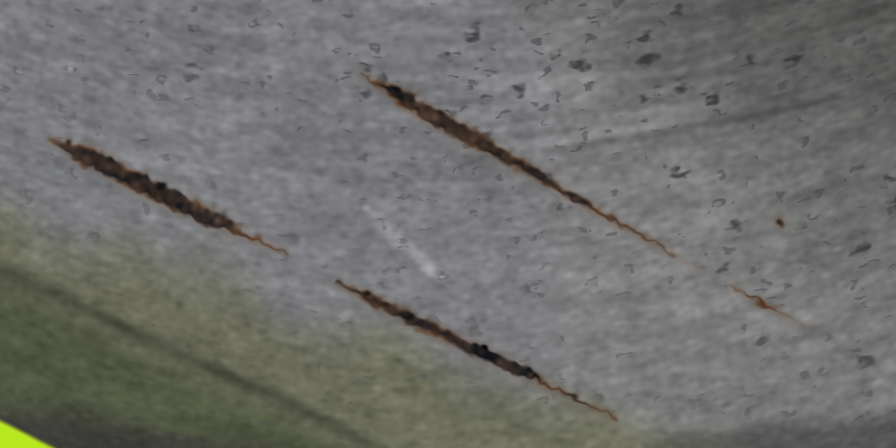
A WebGL 1 fragment shader for this texture:

```glsl
precision highp float;
// Weathered concrete: grey brushed ground, mossy lower left, rusty cracks.
// Cellular noise gives the pits and, as a sum of random blobs, the mottling;
// cracks are tapered segment distances bent by that same noise.
uniform vec2 u_resolution;

vec2 hash2(vec2 c) {
  vec2 k = vec2(dot(c, vec2(127.1, 311.7)), dot(c, vec2(269.5, 183.3)));
  return fract(sin(k) * 43758.55);
}

// x: distance to nearest point, y: its random id, z: smooth noise around zero
vec3 cells(vec2 p) {
  vec2 cell = floor(p), f = fract(p);
  vec3 res = vec3(2.0, 0.0, 0.0);
  for (int j = -1; j <= 1; j++) {
    for (int i = -1; i <= 1; i++) {
      vec2 g = vec2(float(i), float(j));
      vec2 r = hash2(cell + g);
      float d = length(g + r - f);
      float id = hash2(cell + g + 57.0).x;
      if (d < res.x) res.xy = vec2(d, id);
      res.z += (id - 0.5) * (1.0 - smoothstep(0.0, 1.0, d));
    }
  }
  return res;
}

float below(float edge, float soft, float v) {
  return 1.0 - smoothstep(edge - soft, edge + soft, v);
}

// Distance to a segment of half width w that thins out after the share "full"
float crack(vec2 p, vec2 a, vec2 b, float w, float full) {
  vec2 s = b - a;
  float t = clamp(dot(p - a, s) / dot(s, s), 0.0, 1.0);
  float swell = smoothstep(0.0, 0.15, t) * (1.0 - smoothstep(full, 1.0, t));
  return length(p - a - s * t) - w * swell;
}

// Scattered soft chips; density is the share of cells that hold one
float pits(vec2 p, float size, float density) {
  vec3 c = cells(p);
  float chosen = smoothstep(1.0 - density, 1.03 - density, c.y);
  float radius = size * (0.3 + 0.7 * fract(c.y * 37.0));
  return chosen * below(radius, 0.13, c.x);
}

void main() {
  vec2 p = gl_FragCoord.xy / u_resolution.y;
  vec2 q = vec2(p.x, p.y + 0.25 * p.x - 0.14 * p.x * p.x);  // brushing direction

  float cloud = cells(p * 3.5).z + 0.5 * cells(p * 9.0 + 4.0).z;
  float mottle = cells(q * vec2(13.0, 30.0)).z;
  float streak = cells(q * vec2(5.0, 48.0) + 9.0).z;
  float grain = cells(q * vec2(45.0, 90.0)).z;
  float fine = cells(p * 70.0 + 3.0).z;

  // Grey ground, warmer to the right and darker in the upper corner
  vec3 col = vec3(0.476, 0.479, 0.49);
  col = mix(col, vec3(0.475, 0.47, 0.46), smoothstep(0.9, 1.7, p.x) * 0.6);
  float corner = smoothstep(1.15, 1.75, 0.5 * p.x + 0.75 * p.y + 0.12 * cloud);
  col = mix(col, vec3(0.31, 0.31, 0.305), corner * 0.85);
  col *= 1.0 - 0.3 * below(0.03, 0.035, p.y - 0.1 * (p.x - 1.5) + 0.03 * cloud);

  // Moss, with a deeper tone under a soft furrow
  float moss = smoothstep(-0.02, 0.17, 0.6 - 0.36 * p.x - p.y + 0.16 * cloud);
  col = mix(col, vec3(0.415, 0.42, 0.345), moss);
  float furrow = p.y - 0.4 + 0.47 * p.x + 0.02 * cloud;
  col = mix(col, vec3(0.3, 0.325, 0.24), below(-0.03, 0.07, furrow) * 0.9);
  float trench = exp(-pow(furrow / 0.018, 2.0)) * below(0.85, 0.15, p.x);
  col *= 1.0 - trench * (0.24 + 0.3 * mottle);
  float foot = p.y - 0.1 + 0.2 * p.x + 0.05 * cloud;
  col = mix(col, vec3(0.24, 0.24, 0.225), below(0.0, 0.05, foot) * below(0.7, 0.2, p.x));

  // Pale scrape and faint dark groove
  vec2 bump = vec2(fine, grain);
  vec2 bent = p + 0.02 * vec2(mottle, cloud);
  float scrape = crack(bent, vec2(0.82, 0.53), vec2(1.04, 0.34), 0.008, 0.7);
  col += 0.09 * below(0.006, 0.012, scrape) * (0.7 + 1.5 * mottle);
  col += 0.03 * below(0.04, 0.07, length((p - vec2(0.75, 0.27)) * vec2(0.5, 1.0)));
  float groove = crack(bent, vec2(1.22, 0.66), vec2(1.88, 0.78), 0.004, 0.7);
  col *= 1.0 - 0.17 * below(0.004, 0.01, groove);

  // Brushed grain and chips, strongest at the top and right
  float rough = smoothstep(0.4, 1.25, 0.35 * p.x + 0.75 * p.y);
  col *= 1.0 + 0.06 * cloud + 0.11 * mottle + 0.15 * grain + 0.11 * fine;
  col *= 1.0 + streak * (0.06 + 0.15 * rough);
  vec2 ragged = q + 0.025 * bump + 0.01 * mottle;
  float chips = pits(ragged * vec2(11.0, 17.0), 0.2, 0.03 + 0.17 * rough);
  float specks = pits(ragged * vec2(26.0, 46.0) + 7.0, 0.3, 0.1 + 0.16 * rough);
  col = mix(col, vec3(0.2, 0.19, 0.2), chips * (0.25 + 0.6 * rough));
  col = mix(col, vec3(0.29, 0.29, 0.31), specks * (0.3 + 0.35 * rough));

  // Cracks: patchy rust around a dark, ragged core that breaks up at the tail
  vec2 w = p + 0.012 * vec2(mottle, fine) + 0.008 * vec2(grain, cloud);
  float d = crack(w, vec2(0.11, 0.69), vec2(0.64, 0.435), 0.019, 0.55);
  d = min(d, crack(w, vec2(0.81, 0.83), vec2(1.505, 0.435), 0.017, 0.2));
  d = min(d, crack(w, vec2(0.75, 0.37), vec2(1.38, 0.065), 0.01, 0.4));
  float patches = cells(p * 19.0).z;
  float trail = crack(w, vec2(1.505, 0.435), vec2(1.84, 0.25), 0.004, 0.5);
  d = min(d, trail + 0.006 - 0.025 * patches);
  d = min(d, length((w - vec2(1.74, 0.505)) * vec2(1.3, 1.0)) - 0.008);
  d += 0.012 * patches + 0.007 * mottle;
  float rust = clamp(0.6 + 1.3 * patches + 0.6 * mottle, 0.15, 1.0);
  col = mix(col, vec3(0.4, 0.32, 0.24), below(0.01, 0.012, d) * 0.5 * rust);
  col = mix(col, vec3(0.34, 0.22, 0.14), below(0.003, 0.005, d) * rust);
  vec3 core = vec3(0.19, 0.155, 0.14) + vec3(0.2, 0.13, 0.09) * (fine + mottle);
  col = mix(col, core, below(-0.002, 0.005, d) * 0.95);

  // Bright yellow-green edge in the lower left corner
  float rim = p.y - 0.06 + 0.5 * p.x + 0.006 * mottle;
  col = mix(col, vec3(0.72, 0.9, 0.13), below(0.0, 0.008, rim));
  gl_FragColor = vec4(clamp(col, 0.0, 1.0), 1.0);
}
```
